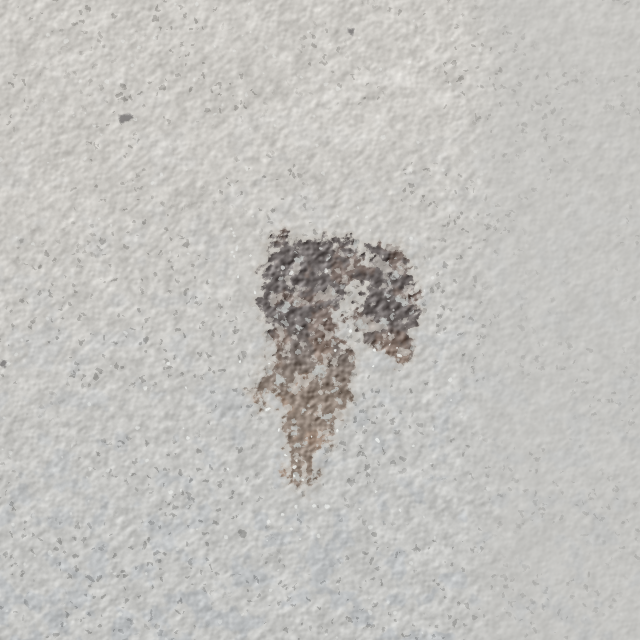
Write a Shadertoy shader that draws this texture.

```glsl
// Pale sunlit concrete with a dark, crumbling stain that tapers into a brown tail.
// Slanted value noise gives the grain and relief, noise-warped capsules shape the
// stain, and jittered cells scatter the pebbles, pits and glints.

float hash(vec2 p) {
    vec3 q = fract(vec3(p.xyx) * 0.1031);
    q += dot(q, q.yzx + 33.33);
    return fract((q.x + q.y) * q.z);
}

float noise(vec2 p) {
    vec2 i = floor(p), f = fract(p);
    f = f * f * (3.0 - 2.0 * f);
    return mix(mix(hash(i), hash(i + vec2(1, 0)), f.x),
               mix(hash(i + vec2(0, 1)), hash(i + vec2(1, 1)), f.x), f.y);
}

float fbm(vec2 p) {
    float sum = 0.0, amp = 0.533;
    for (int i = 0; i < 4; i++) {
        sum += amp * noise(p);
        p = mat2(1.6, 1.2, -1.2, 1.6) * p + 7.3;
        amp *= 0.5;
    }
    return sum;
}

vec2 warp(vec2 p) {
    return vec2(fbm(p + 5.0), fbm(p + 61.0)) - 0.5;
}

// Fine grain, drawn out along an upward slant
float grain(vec2 p) {
    vec2 q = vec2(0.77 * p.x + 0.64 * p.y, 0.77 * p.y - 0.64 * p.x) * vec2(85.0, 130.0);
    return 0.5 * noise(q) + 0.5 * noise(q * 1.9 + 19.0);
}

// Capsule whose radius runs from ra at a to rb at b
float capsule(vec2 p, vec2 a, vec2 b, float ra, float rb) {
    vec2 d = b - a;
    float h = clamp(dot(p - a, d) / dot(d, d), 0.0, 1.0);
    return length(p - a - h * d) - mix(ra, rb, h);
}

// Coverage of randomly sized dots, one for some of the cells
float scatter(vec2 p, float cells, float density, float radius, float seed) {
    vec2 q = p * cells, id = floor(q);
    float soft = max(0.08, 0.7 * cells / iResolution.y), cover = 0.0;
    for (int i = 0; i < 9; i++) {
        vec2 c = id + vec2(i % 3 - 1, i / 3 - 1), k = c + seed;
        vec2 d = q - c - vec2(hash(k + 11.0), hash(k + 47.0));
        float r = radius * mix(0.4, 1.0, hash(k + 83.0));
        float spot = 1.0 - smoothstep(r - soft, r + soft, length(d));
        cover = max(cover, spot * step(hash(k), density));
    }
    return cover;
}

// Signed distance to the stain: two dark lobes, a tail, and a pale split
float stainDistance(vec2 p) {
    float d = capsule(p, vec2(0.450, 0.588), vec2(0.530, 0.592), 0.036, 0.038);
    d = min(d, capsule(p, vec2(0.455, 0.528), vec2(0.505, 0.525), 0.047, 0.046));
    d = min(d, capsule(p, vec2(0.540, 0.588), vec2(0.600, 0.575), 0.026, 0.042));
    d = min(d, capsule(p, vec2(0.606, 0.575), vec2(0.600, 0.510), 0.042, 0.048));
    d = min(d, capsule(p, vec2(0.605, 0.500), vec2(0.630, 0.446), 0.040, 0.014));
    d = min(d, capsule(p, vec2(0.490, 0.470), vec2(0.490, 0.385), 0.063, 0.056));
    d = min(d, capsule(p, vec2(0.485, 0.380), vec2(0.462, 0.245), 0.052, 0.014));
    d = min(d, capsule(p, vec2(0.450, 0.430), vec2(0.405, 0.382), 0.025, 0.014));
    d = min(d, capsule(p, vec2(0.445, 0.600), vec2(0.443, 0.635), 0.016, 0.006));
    float split = capsule(p, vec2(0.558, 0.548), vec2(0.530, 0.505), 0.014, 0.012);
    split = min(split, capsule(p, vec2(0.530, 0.500), vec2(0.570, 0.440), 0.010, 0.020));
    split = min(split, capsule(p, vec2(0.570, 0.622), vec2(0.570, 0.590), 0.012, 0.006));
    return max(d, -split);
}

void mainImage(out vec4 fragColor, in vec2 fragCoord) {
    vec2 uv = fragCoord / iResolution.xy, light = vec2(-0.002, 0.002);
    float smoothSide = smoothstep(0.70, 0.80, uv.x + 0.06 * (fbm(uv * 9.0) - 0.5));
    float rough = mix(1.0, 0.5, smoothSide);
    float g = grain(uv) - 0.5;
    float relief = grain(uv + light) - grain(uv - light);
    float mottle = fbm(uv * 32.0) - 0.5, crumbs = fbm(uv * 80.0 + 9.0) - 0.5;
    vec2 coarse = warp(uv * 42.0), fine = warp(uv * 120.0);

    // Concrete: warm upper left, cooler below, smoother on the right
    vec3 col = mix(vec3(0.775, 0.775, 0.765), vec3(0.798, 0.788, 0.768),
                   smoothstep(0.2, 0.9, uv.y - 0.25 * uv.x + 0.15));
    col = mix(col, vec3(0.772, 0.769, 0.756), 0.7 * smoothSide);
    col += rough * (0.07 * g - 0.10 * relief + 0.07 * mottle + 0.13 * crumbs);
    col -= rough * smoothstep(0.05, 0.2, mottle) * (1.0 - uv.y) * vec3(0.06, 0.05, 0.035);
    float pale = smoothstep(0.2, 0.0, length((uv - vec2(0.60, 0.86)) * vec2(0.9, 1.6)));
    col += 0.04 * pale * smoothstep(0.0, 0.15, mottle);

    // Irregular pits and three larger dark specks
    float pits = scatter(uv + 0.014 * fine, 85.0, 0.25, 0.34, 5.0);
    col -= 0.13 * rough * pits * smoothstep(0.3, 0.65, noise(uv * 14.0));
    vec2 w = uv + 0.010 * fine;
    float speck = capsule(w, vec2(0.190, 0.815), vec2(0.203, 0.818), 0.006, 0.005);
    speck = min(speck, length(w - vec2(0.549, 0.951)) - 0.005);
    speck = min(speck, length(w - vec2(0.005, 0.431)) - 0.006);
    col = mix(col, vec3(0.43, 0.42, 0.42), 0.75 * smoothstep(0.002, -0.003, speck));

    // Stain: crumbling edge, grey above and brown in the tail
    float d = stainDistance(uv + 0.035 * coarse + 0.028 * fine) + 0.016 * g;
    float tail = smoothstep(0.52, 0.36, uv.y);
    float stain = smoothstep(0.004, -0.004, d) * mix(0.96, 0.82, tail);
    stain *= 1.0 - mix(0.6, 0.8, tail) * smoothstep(0.07, 0.17, crumbs + 0.4 * mottle);
    vec3 dark = mix(vec3(0.435, 0.412, 0.408), vec3(0.545, 0.485, 0.440), tail);
    dark += vec3(0.03, 0.0, -0.02) * smoothstep(0.0, 0.15, mottle);
    dark += 0.26 * g - 0.32 * relief + 0.12 * mottle + 0.20 * crumbs;
    col = mix(col, vec3(0.69, 0.64, 0.58), 0.28 * smoothstep(0.02, -0.005, d));
    col = mix(col, dark, stain);

    // Exposed pebbles in the stain, then bright glints gathered around it
    float pebbles = max(scatter(uv + 0.022 * fine, 36.0, 0.25, 0.34, 23.0),
                        0.8 * scatter(uv + 0.014 * fine, 75.0, 0.14, 0.36, 71.0));
    col = mix(col, vec3(0.75, 0.76, 0.75) + 0.12 * g, 0.85 * pebbles * smoothstep(0.01, -0.01, d));
    float near = smoothstep(0.35, 0.05, length(uv - vec2(0.46, 0.40)));
    float glint = scatter(uv + 0.006 * fine, 95.0, 0.03, 0.32, 131.0) * mix(0.35, 0.9, near);
    col = mix(col, vec3(0.95, 0.96, 0.95), glint * (1.0 - 0.8 * smoothSide));

    fragColor = vec4(clamp(col, 0.0, 1.0), 1.0);
}
```
